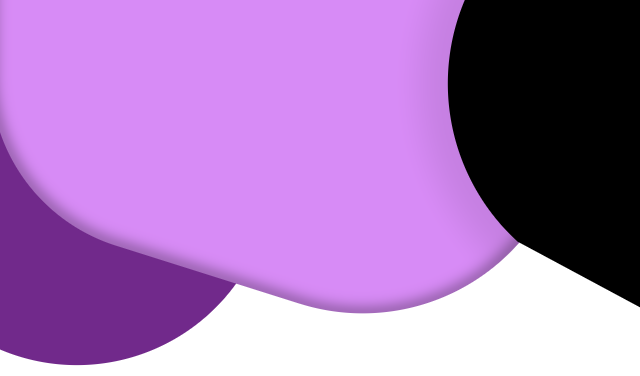
Reproduce this background procedurally as a WebGL 2 fragment shader.

```glsl
#version 300 es
precision highp float;
// Overlapping rounded shapes in lilac, purple and black with soft edge shadows on white.
uniform vec2 u_resolution;
out vec4 fragColor;

// Anti-aliased coverage of a signed distance, in canvas heights.
float cover(float d) {
  return clamp(0.5 - d * u_resolution.y, 0.0, 1.0);
}

float circle(vec2 p, vec2 center, float radius) {
  return length(p - center) - radius;
}

// Circle whose sides continue straight up.
float upwardCapsule(vec2 p, vec2 center, float radius) {
  vec2 q = p - center;
  return length(vec2(q.x, min(q.y, 0.0))) - radius;
}

// Two round lobes joined by their common lower tangent.
float lilacShape(vec2 p) {
  vec2 leftCenter = vec2(0.4524, 0.8022);
  vec2 along = vec2(0.9536, -0.3013);
  vec2 outward = vec2(along.y, -along.x);
  float t = dot(p - leftCenter, along);
  if (t < 0.0) return upwardCapsule(p, leftCenter, 0.4778);
  if (t > 0.5124) return upwardCapsule(p, vec2(0.9644, 0.7222), 0.5556);
  return dot(p - leftCenter, outward) - 0.4778;
}

// Round left side, cut below by a slanted line.
float blackShape(vec2 p) {
  float body = min(circle(p, vec2(1.76, 0.7778), 0.569), 1.5556 - p.x);
  float slant = dot(p - vec2(1.38, 0.3556), vec2(-0.473, -0.881));
  return max(body, slant);
}

void main() {
  vec2 p = gl_FragCoord.xy / u_resolution.y;
  float purple = circle(p, vec2(0.2044, 0.5511), 0.5222);
  float lilac = lilacShape(p);
  float black = blackShape(p);

  // Lilac darkens at its rim and beside the black shape.
  float rimShadow = 0.24 * exp(-pow(lilac / 0.028, 2.0));
  float sideShadow = 0.08 * (1.0 - smoothstep(0.0, 0.15, black));
  vec3 lilacColor = vec3(0.845, 0.545, 0.965) * (1.0 - rimShadow) * (1.0 - sideShadow);

  // Layers from back to front.
  vec3 color = vec3(1.0);
  color = mix(color, vec3(0.445, 0.16, 0.545), cover(purple));
  color = mix(color, lilacColor, cover(lilac));
  color = mix(color, vec3(0.0), cover(black));
  fragColor = vec4(color, 1.0);
}
```
